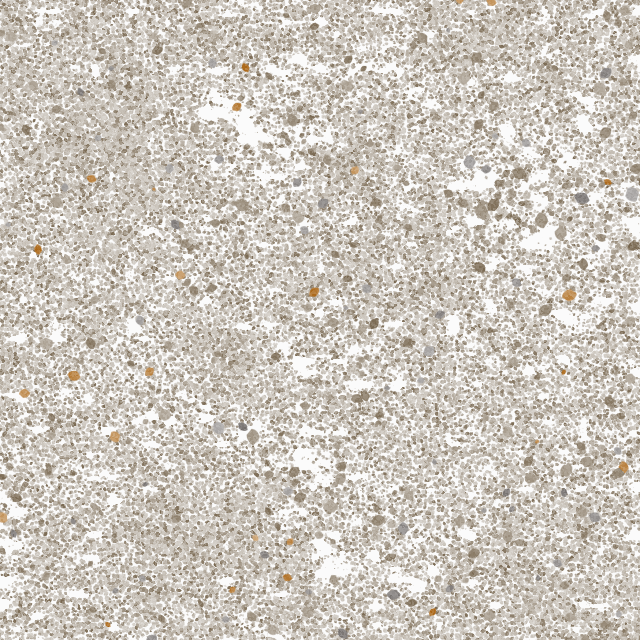
Write a WebGL 1 fragment shader that draws this texture.

```glsl
precision highp float;
// Pale washed concrete: fine taupe grit, medium grains and scattered stones
// on a white ground. Each size is a layer of chipped cellular grains, while
// smooth noise sets coarse zones and opens bare white patches.

uniform vec2 u_resolution;

#define FINE_CELLS 172.0
#define MEDIUM_CELLS 100.0
#define STONE_CELLS 37.0
#define GRIT_CELLS 330.0
#define MEDIUM_SHARE 0.45
#define STONE_SHARE 0.20
#define PATCH_LEVEL 0.70
#define GRIT_CONTRAST 0.45
#define WHITE vec3(0.985)
#define TAUPE_LOSS vec3(1.0, 1.13, 1.31)
#define GREY_LOSS vec3(1.06, 1.10, 1.12)
#define OCHRE_LOSS vec3(0.65, 1.20, 1.85)

vec3 hash3(vec2 p) {
  vec3 q = fract(p.xyx * vec3(0.1031, 0.1030, 0.0973));
  q += dot(q, q.yxz + 33.33);
  return fract((q.xxy + q.yzz) * q.zyx);
}

float smoothNoise(vec2 p) {
  vec2 i = floor(p);
  vec2 f = fract(p);
  f = f * f * (3.0 - 2.0 * f);
  float low = mix(hash3(i).x, hash3(i + vec2(1.0, 0.0)).x, f.x);
  float high = mix(hash3(i + vec2(0.0, 1.0)).x, hash3(i + 1.0).x, f.x);
  return mix(low, high, f.y);
}

// Nearest grain: x = signed distance to its edge in cells, y = its random tone.
vec2 grains(vec2 p, float seed, float share, float minRadius, float maxRadius) {
  vec2 cell = floor(p);
  vec2 nearest = vec2(9.0, 0.0);
  for (int j = -1; j <= 1; j++) {
    for (int i = -1; i <= 1; i++) {
      vec2 id = cell + vec2(float(i), float(j));
      vec3 place = hash3(id + seed);
      vec3 form = hash3(id + seed + 71.7);
      if (form.z > share) continue;

      // Turn, stretch and chip the outline.
      vec2 o = p - id - place.xy;
      float angle = (form.x - 0.5) * 2.6;
      float c = cos(angle);
      float s = sin(angle);
      o = vec2(c * o.x + s * o.y, c * o.y - s * o.x);
      o *= vec2(0.88, 1.0 + 0.35 * place.z);
      float d = max(length(o), 1.12 * abs(o.x + 0.45 * o.y));
      float edge = d - mix(minRadius, maxRadius, form.y);
      if (edge < nearest.x) nearest = vec2(edge, place.z);
    }
  }
  return nearest;
}

float cover(float edge, float softness) {
  return 1.0 - smoothstep(-softness, softness, edge);
}

void main() {
  vec2 uv = gl_FragCoord.xy / min(u_resolution.x, u_resolution.y);

  // Broad coarse zones and slightly flattened white patches.
  float zone = 0.6 * smoothNoise(uv * vec2(5.0, 7.0) + 3.0)
             + 0.4 * smoothNoise(uv * vec2(13.0, 17.0) + 40.0) - 0.5;
  float clump = 0.65 * smoothNoise(uv * vec2(34.0, 55.0) + 90.0)
              + 0.35 * smoothNoise(uv * vec2(80.0, 115.0) + 150.0);
  float bare = smoothstep(PATCH_LEVEL, PATCH_LEVEL + 0.1, clump + 0.35 * zone);
  float thinning = 0.6 * bare + 0.4 * (clump - 0.5);

  // Fine grit, thinner where the ground is coarse.
  vec2 fine = grains(uv * FINE_CELLS, 11.0, 1.0, 0.42, 0.66);
  float fineDepth = mix(0.16, 0.42, fine.y * fine.y)
                  * cover(fine.x + thinning + 0.5 * zone, 0.2);

  // Medium grains, larger where the ground is coarse.
  vec2 medium = grains(uv * MEDIUM_CELLS, 233.0, MEDIUM_SHARE, 0.15, 0.46);
  float mediumDepth = mix(0.2, 0.42, medium.y)
                    * cover(medium.x + 0.5 * thinning - 0.7 * zone, 0.14);
  float depth = max(fineDepth, mediumDepth);

  // Small-scale roughness darkens and lightens grains but not the white.
  float grit = grains(uv * GRIT_CELLS, 517.0, 1.0, 0.5, 0.5).y - 0.5;
  float roughness = 1.0 + GRIT_CONTRAST * grit;
  vec3 color = WHITE - depth * roughness * TAUPE_LOSS;

  // Scattered stones: mostly taupe, some grey, a few ochre.
  vec2 stone = grains(uv * STONE_CELLS, 811.0, STONE_SHARE, 0.14, 0.36);
  float hue = fract(stone.y * 37.3);
  vec3 loss = mix(TAUPE_LOSS, GREY_LOSS, step(0.72, hue));
  loss = mix(loss, OCHRE_LOSS, step(0.93, hue));
  float stoneDepth = mix(0.27, 0.46, stone.y) * mix(1.0, roughness, 0.6);
  float stoneCover = cover(stone.x - 0.25 * zone, 0.05);
  color = mix(color, WHITE - stoneDepth * loss, stoneCover);

  gl_FragColor = vec4(clamp(color, 0.0, 1.0), 1.0);
}
```
